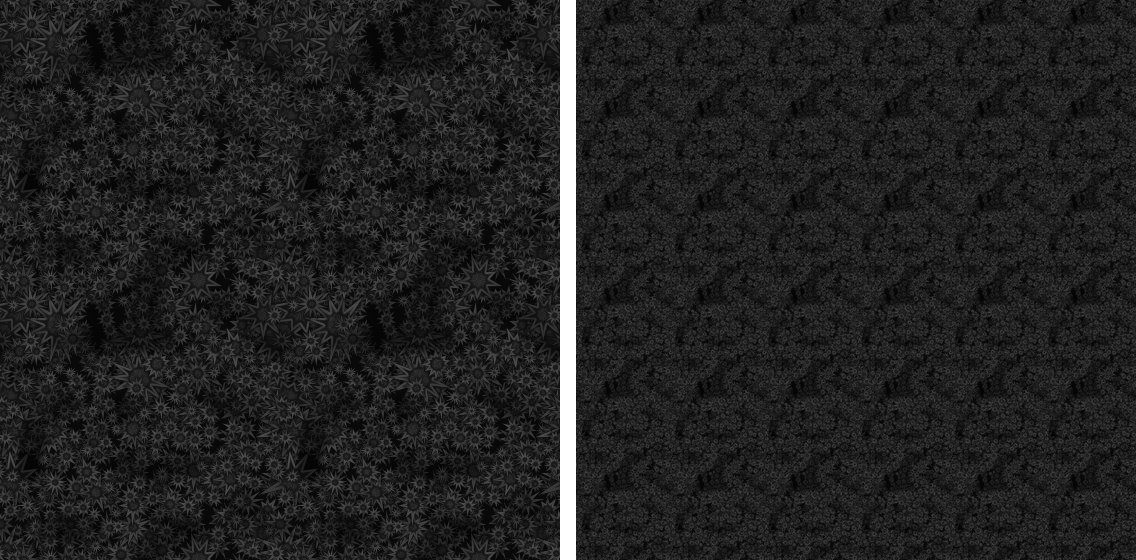
Left: one tile. Right: repeated 3 by 3.
Reproduce this pattern procedurally as a three.js fragment shader.

```glsl
// Dark charcoal thicket of overlapping spiky stars with fine rims, seamless.
varying vec2 vUv;

const float TAU = 6.2831853;
const float REPEATS = 2.0;         // pattern repeats across the canvas
const float LINE_WIDTH = 0.0023;   // rim width, canvas units
const float LINE_GROWTH = 0.018;   // extra rim width per star radius
const float SHADOW_WIDTH = 0.0022; // dark halo around each star
const float SOFTNESS = 0.0011;     // edge smoothing
const float POOL_CELLS = 9.0;      // size of the dim patches
const float POOL_DIM = 0.58;       // brightness inside dim patches
const float POOL_LIT = 1.06;       // brightness elsewhere

const float BLACK = 0.035;
const float GROOVE = 0.065;
const float BODY = 0.150;
const float FACE_DARK = 0.070;
const float FACE_LIGHT = 0.225;
const float RIM_DULL = 0.190;
const float RIM_BRIGHT = 0.285;

vec3 hash3(vec3 p) {
  p = fract(p * vec3(0.1031, 0.1030, 0.0973));
  p += dot(p, p.yxz + 33.33);
  return fract((p.xxy + p.yxx) * p.zyx);
}

// Value noise that wraps after the given number of cells
float wrapNoise(vec2 p, float cells) {
  vec2 i = floor(p);
  vec2 f = fract(p);
  f = f * f * (3.0 - 2.0 * f);
  vec2 a = mod(i, cells);
  vec2 b = mod(i + 1.0, cells);
  float low = mix(hash3(vec3(a, 71.0)).x, hash3(vec3(b.x, a.y, 71.0)).x, f.x);
  float high = mix(hash3(vec3(a.x, b.y, 71.0)).x, hash3(vec3(b, 71.0)).x, f.x);
  return mix(low, high, f.y);
}

// Paints one star over the tone below it; q is relative to its centre
float paintStar(float below, vec2 q, float radius, vec3 look, vec3 id) {
  float spikes = floor(mix(9.0, 14.0, look.x));
  float inner = radius * mix(0.30, 0.46, look.y);
  float r = length(q);

  // Fold into one half spike, each spike with its own length
  float turn = fract(atan(q.y, q.x) / TAU + look.z) * spikes;
  vec3 spike = hash3(id + vec3(0.0, 0.0, 17.0 + 3.0 * floor(turn)));
  float angle = (fract(turn) - 0.5) * TAU / spikes;
  vec2 v = r * vec2(cos(angle), abs(sin(angle)));
  vec2 tip = vec2(radius * mix(0.62, 1.0, spike.x), 0.0);
  float halfStep = 0.5 * TAU / spikes;
  vec2 valley = inner * vec2(cos(halfStep), sin(halfStep));

  // Distance to the spike edge, positive inside
  vec2 edge = valley - tip;
  vec2 rel = v - tip;
  float along = clamp(dot(rel, edge) / dot(edge, edge), 0.0, 1.0);
  float side = edge.x * rel.y - edge.y * rel.x;
  float d = length(rel - edge * along) * (side > 0.0 ? 1.0 : -1.0);

  // Faces, then groove and rim following the outline
  float width = LINE_WIDTH + LINE_GROWTH * radius;
  float face = mix(FACE_DARK, FACE_LIGHT, spike.y * spike.y);
  float core = BODY + 0.025 * cos(angle * spikes * 2.0);
  float tone = mix(core, face, smoothstep(0.35 * inner, 1.1 * inner, r));
  float groove = 1.0 - smoothstep(0.0, width, abs(d - 1.9 * width));
  tone = mix(tone, GROOVE, 0.75 * groove);
  float rim = 1.0 - smoothstep(0.6 * width, 1.4 * width, d);
  tone = mix(tone, mix(RIM_DULL, RIM_BRIGHT, spike.z), rim);

  float shadow = exp(-max(-d, 0.0) / SHADOW_WIDTH);
  below = mix(below, BLACK, 0.85 * shadow);
  return mix(below, tone, smoothstep(-SOFTNESS, SOFTNESS, d));
}

// Scatters stars on a jittered grid that wraps with the tile
float starLayer(float tone, float cells, float density, float seed) {
  float scale = cells * REPEATS;
  vec2 g = vUv * scale;
  for (int y = -1; y <= 1; y++) {
    for (int x = -1; x <= 1; x++) {
      vec2 cell = floor(g) + vec2(float(x), float(y));
      vec3 id = vec3(mod(cell, cells), seed);
      vec3 place = hash3(id);
      if (place.z < density) {
        vec3 look = hash3(id + vec3(0.0, 0.0, 7.0));
        float radius = mix(0.55, 0.93, fract(look.x * 7.0 + look.y)) / scale;
        tone = paintStar(tone, (g - cell - place.xy) / scale, radius, look, id);
      }
    }
  }
  return tone;
}

void main() {
  float tone = BLACK;

  // Layers from back to front: cells per repeat, share filled, seed
  tone = starLayer(tone, 12.0, 0.90, 101.0);
  tone = starLayer(tone, 20.0, 0.65, 203.0);
  tone = starLayer(tone, 6.0, 0.38, 307.0);
  tone = starLayer(tone, 11.0, 0.48, 409.0);
  tone = starLayer(tone, 19.0, 0.38, 503.0);

  // Soft dim patches
  float pool = wrapNoise(vUv * REPEATS * POOL_CELLS, POOL_CELLS);
  tone *= mix(POOL_DIM, POOL_LIT, smoothstep(0.08, 0.5, pool));
  gl_FragColor = vec4(vec3(tone), 1.0);
}
```
